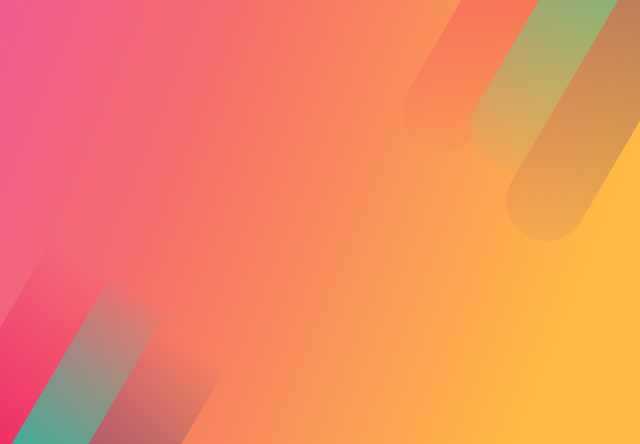
Write a Shadertoy shader that draws this background.

```glsl
// A warm diagonal gradient with two groups of slanted, rounded bars.
// Each bar is a distance to a ray; its tint grows along the ray, and
// later bars replace earlier ones, so the overlaps stay clean.

#define BAR_RADIUS 0.090
#define BAR_AXIS vec2(0.507, 0.862)
#define GROUND_AXIS vec2(0.927, -0.375)
#define GROUND_MIDDLE 0.506
#define GROUND_END 1.448
#define PINK vec3(0.941, 0.353, 0.557)
#define CORAL vec3(0.957, 0.431, 0.424)
#define YELLOW vec3(1.000, 0.725, 0.271)
#define CRIMSON vec3(0.929, 0.120, 0.380)
#define TEAL vec3(0.118, 0.725, 0.625)
#define PLUM vec3(0.502, 0.305, 0.412)

// Three-stop gradient measured from the upper left corner.
vec3 groundColor(vec2 p) {
    float s = dot(p - vec2(0.0, 1.0), GROUND_AXIS);
    vec3 color = mix(PINK, CORAL, clamp(s / GROUND_MIDDLE, 0.0, 1.0));
    float upper = (s - GROUND_MIDDLE) / (GROUND_END - GROUND_MIDDLE);
    return mix(color, YELLOW, clamp(upper, 0.0, 1.0));
}

// Endless bar from a round cap at start; fade = tint at the cap, gain per unit.
void paintBar(inout vec3 color, vec3 ground, vec2 p, vec2 start, vec2 axis,
              vec3 tint, vec2 fade) {
    vec2 q = p - start;
    float along = dot(q, axis);
    float dist = length(q - axis * max(along, 0.0)) - BAR_RADIUS;
    float cover = clamp(0.5 - dist * iResolution.y, 0.0, 1.0);
    float strength = clamp(fade.x + fade.y * along, 0.0, 1.0);
    color = mix(color, mix(ground, tint, strength), cover);
}

void mainImage(out vec4 fragColor, in vec2 fragCoord) {
    vec2 p = fragCoord / iResolution.y;
    vec3 ground = groundColor(p);
    vec3 color = ground;
    vec2 rise = normalize(BAR_AXIS);

    // Upper right bars, anchored to the right side of the canvas.
    vec2 r = p - vec2(iResolution.x / iResolution.y - 1.438, 0.0);
    paintBar(color, ground, r, vec2(0.993, 0.749), rise, CRIMSON, vec2(0.08, 0.75));
    paintBar(color, ground, r, vec2(1.146, 0.712), rise, TEAL, vec2(0.13, 1.06));
    paintBar(color, ground, r, vec2(1.227, 0.547), rise, PLUM, vec2(0.13, 0.78));

    // Lower left bars, fading out upwards.
    paintBar(color, ground, p, vec2(0.180, 0.390), -rise, CRIMSON, vec2(0.05, 1.66));
    paintBar(color, ground, p, vec2(0.307, 0.300), -rise, TEAL, vec2(0.08, 1.88));
    paintBar(color, ground, p, vec2(0.421, 0.199), -rise, PLUM, vec2(0.05, 1.85));

    fragColor = vec4(color, 1.0);
}
```
